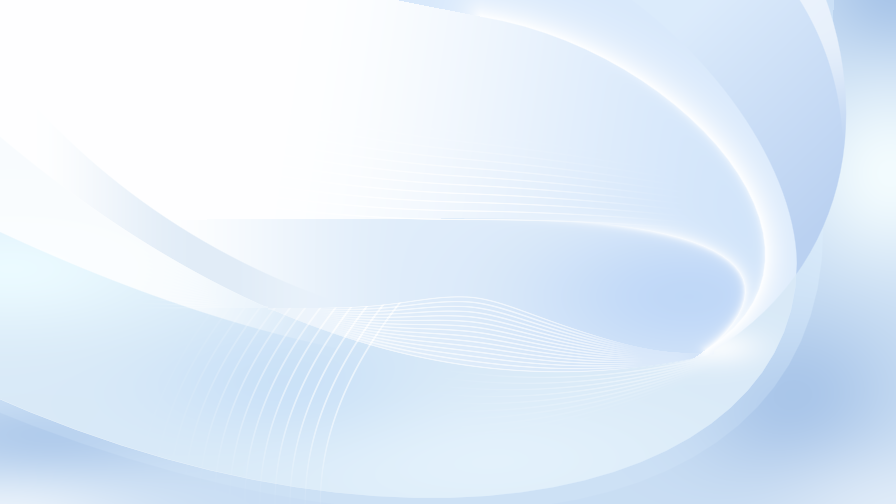
A Shadertoy shader for this background:

```glsl
// Pale blue ribbons sweeping round a hook, with fine white line meshes.

// Signed distance to a cubic curve, positive on the left of its direction.
float curve(vec2 p, vec2 a, vec2 b, vec2 c, vec2 d) {
    float nearest = 1e5, side = 1.0;
    vec2 start = a;
    for (int i = 1; i <= 28; i++) {
        float t = float(i) / 28.0, s = 1.0 - t;
        vec2 end = s*s*s*a + 3.0*s*s*t*b + 3.0*s*t*t*c + t*t*t*d;
        vec2 v = p - start, e = end - start;
        vec2 gap = v - e * clamp(dot(v, e) / dot(e, e), 0.0, 1.0);
        float dist = dot(gap, gap);
        if (dist < nearest) {
            nearest = dist;
            side = e.x * v.y - e.y * v.x < 0.0 ? -1.0 : 1.0;
        }
        start = end;
    }
    return side * sqrt(nearest);
}

float inside(float d) {
    return clamp(0.5 - d * iResolution.x / 20.0, 0.0, 1.0);
}

float blob(vec2 p, vec2 center, vec2 radius) {
    vec2 q = (p - center) / radius;
    return exp(-dot(q, q));
}

// Thin lines at whole values of t, dimmed where they crowd together.
float lines(float t) {
    float w = max(fwidth(t), 1e-4);
    float line = 1.0 - smoothstep(0.2, 1.1, abs(fract(t + 0.5) - 0.5) / w);
    return mix(line, 0.35, smoothstep(0.3, 0.8, w));
}

float window(float x, float a, float b, float c, float d) {
    return smoothstep(a, b, x) * (1.0 - smoothstep(c, d, x));
}

void mainImage(out vec4 fragColor, in vec2 fragCoord) {
    vec2 p = fragCoord / iResolution.xy * vec2(16.0, 9.0);
    vec3 white = vec3(0.995, 0.998, 1.0), deep = vec3(0.65, 0.765, 0.91);

    // Outlines of the sheets
    float disc = curve(p, vec2(14.6, 9.4), vec2(15.65, 6.9), vec2(15.1, 4.2), vec2(12.75, 2.74));
    float crescent = curve(p, vec2(14.15, 9.2), vec2(14.7, 8.4), vec2(15.0, 7.5), vec2(15.05, 6.5));
    float upper = curve(p, vec2(11.0, 9.2), vec2(12.9, 7.9), vec2(14.2, 5.9), vec2(14.23, 4.3));
    float lower = curve(p, vec2(14.23, 4.3), vec2(14.2, 0.2), vec2(7.5, -1.5), vec2(-0.3, 2.0));
    float body = abs(upper) < abs(lower) ? upper : lower;
    float ring = curve(p, vec2(14.7, 4.9), vec2(14.7, -0.3), vec2(8.0, -1.7), vec2(-0.3, 1.75));
    float hook = curve(p, vec2(8.6, 8.7), vec2(12.2, 8.1), vec2(15.4, 4.5), vec2(12.6, 2.75));
    float pocket = curve(p, vec2(8.3, 5.1), vec2(12.6, 5.15), vec2(14.4, 4.3), vec2(12.65, 2.75));
    float band = curve(p, vec2(0.2, 7.6), vec2(1.6, 5.9), vec2(3.6, 4.4), vec2(6.2, 3.55));
    float shore = curve(p, vec2(-0.3, 5.0), vec2(2.0, 3.9), vec2(4.5, 3.0), vec2(7.0, 2.6));
    float rim = 2.36 + 0.042 * (p.x - 10.0) * (p.x - 10.0);
    float rimDist = (p.y - rim) / length(vec2(1.0, 0.084 * (p.x - 10.0)));

    // Backdrop
    vec3 col = vec3(0.79, 0.87, 0.955);
    col = mix(col, deep, blob(p, vec2(16.0, 9.2), vec2(1.3, 1.3)));
    col = mix(col, vec3(0.95, 0.985, 0.995), blob(p, vec2(15.9, 5.9), vec2(1.6, 1.7)));
    col = mix(col, deep, 0.95 * blob(p, vec2(14.2, 1.8), vec2(1.8, 1.6)));
    col = mix(col, deep, 0.7 * blob(p, vec2(0.9, 1.2), vec2(2.4, 0.7)));
    col = mix(col, white, 0.6 * blob(p, vec2(0.0, -0.2), vec2(2.5, 0.7)));
    col = mix(col, white, 0.45 * blob(p, vec2(16.0, -0.2), vec2(2.5, 1.3)));
    float ringLight = 0.2 + 0.3 * smoothstep(1.0, 4.5, p.y);
    col = mix(col, vec3(0.86, 0.93, 0.99), ringLight * inside(ring));

    // Rear disc and its light crescent
    vec3 discTint = mix(vec3(0.73, 0.82, 0.945), vec3(0.86, 0.92, 0.985),
        clamp(0.17 * (p.y - 4.2) + 0.16 * (13.8 - p.x), 0.0, 1.0));
    col = mix(col, discTint, inside(disc) * step(2.7, p.y));
    col = mix(col, white, 0.55 * inside(disc) * inside(-crescent) * smoothstep(6.3, 8.5, p.y));

    // Ribbon, broad inner sheet and pocket
    vec3 sheet = mix(vec3(0.845, 0.91, 0.985), white, exp(-max(hook, 0.0) / 0.32));
    vec3 inner = mix(white, vec3(0.82, 0.895, 0.98), smoothstep(4.5, 14.0, p.x - 0.15 * (p.y - 5.0)));
    inner = mix(inner, white, 0.8 * exp(-abs(pocket) / 0.12) * smoothstep(9.0, 12.5, p.x));
    vec3 hollow = mix(white, vec3(0.88, 0.93, 0.98), smoothstep(2.5, 7.5, p.x));
    hollow = mix(hollow, vec3(0.75, 0.845, 0.97), blob(p, vec2(12.3, 3.7), vec2(2.9, 1.4)));
    hollow = mix(hollow, white, 0.9 * exp(-abs(pocket) / 0.06) * smoothstep(8.0, 12.0, p.x));
    inner = mix(inner, hollow, inside(pocket));
    inner = mix(inner, white, 0.6 * exp(-abs(hook) / 0.07) * smoothstep(10.0, 12.5, p.x));
    sheet = mix(sheet, inner, inside(hook));
    sheet = mix(sheet, vec3(0.865, 0.915, 0.965),
        0.85 * inside(band) * inside(-rimDist) * window(p.x, 0.5, 3.5, 4.0, 6.2));
    col = mix(col, sheet, inside(body));

    // Front sheet under the rim
    vec3 front = mix(vec3(0.85, 0.915, 0.97), vec3(0.89, 0.945, 0.985), blob(p, vec2(8.5, 0.8), vec2(4.0, 1.2)));
    front = mix(front, vec3(0.78, 0.875, 0.97), 0.8 * blob(p, vec2(5.0, 2.2), vec2(2.3, 1.1)));
    front = mix(front, vec3(0.92, 0.98, 1.0), blob(p, vec2(0.2, 4.2), vec2(3.0, 1.1)));
    front = mix(front, white, 0.85 * inside(-shore) * (1.0 - smoothstep(2.5, 6.5, p.x)));
    front = mix(front, white, 0.8 * blob(p, vec2(12.8, 2.8), vec2(0.8, 0.35)));
    float frontEdge = p.x < 12.75 ? rimDist : -disc;
    col = mix(col, front, inside(body) * inside(frontEdge));

    // Upper fan of lines
    float right = max(p.x - 8.3, 0.0), left = max(8.3 - p.x, 0.0);
    float fan = (p.y - 5.08 - 0.018 * left * left + 0.01 * right * right) / (0.19 - 0.012 * (p.x - 5.3));
    float ink = lines(fan) * window(fan, -0.4, 0.0, 2.0, 11.0) * window(p.x, 2.5, 4.5, 8.0, 12.5);

    // Lens of lines between the crest and the rim
    float crest = 3.5 - 0.8 * smoothstep(8.3, 12.3, p.x) + 0.2 * blob(p, vec2(8.2, p.y), vec2(1.2, 1.0));
    float depth = rim - crest;
    depth = (depth < 0.0 ? -1.0 : 1.0) * max(abs(depth), 0.03);
    float mesh = 14.0 * (p.y - crest) / depth;
    ink += 0.75 * lines(mesh) * window(mesh, -0.3, 0.0, 14.0, 14.3) * window(p.x, 2.3, 5.0, 12.0, 12.8);

    // Sweeping lines and the fine spray at the hook
    float sweep = (5.72 + 0.11 * p.y * p.y - p.x) / 0.27;
    ink += 0.7 * lines(sweep) * window(sweep, -0.3, 0.0, 1.0, 14.0) * inside(p.y - crest)
        * smoothstep(-0.5, 2.0, p.y - 0.08 * sweep);
    float spray = (rim - p.y) / (0.025 + 0.025 * max(12.8 - p.x, 0.0));
    ink += 0.45 * lines(spray) * window(spray, 0.0, 0.5, 3.0, 11.0) * window(p.x, 7.5, 11.5, 12.4, 12.9);

    fragColor = vec4(mix(col, white, clamp(0.85 * ink, 0.0, 0.9)), 1.0);
}
```
